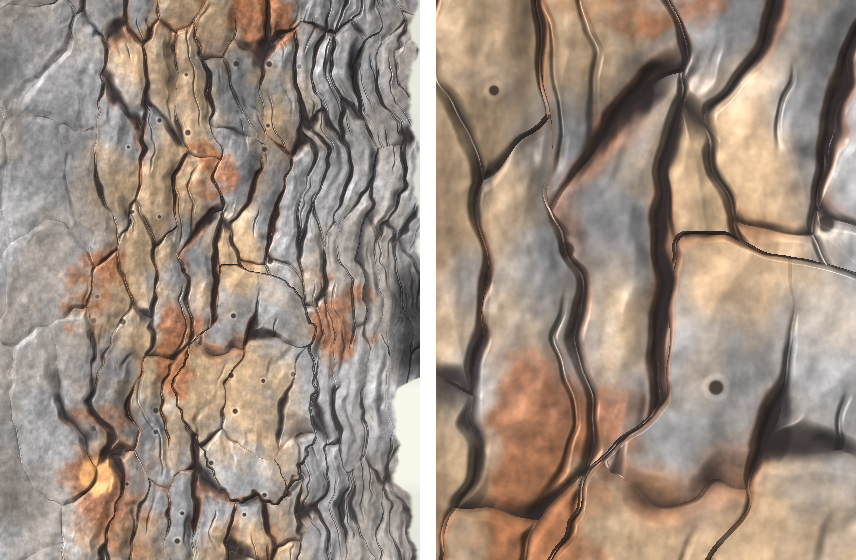
Left, the full canvas; right, a detail of the centre.
A Shadertoy shader for this texture:

```glsl
// Weathered pine bark: wavy vertical ridges, flat plates, rusty hollows and a bright gap at the right.

struct Bark { float height; float edge; };

float hash(vec2 p) {
    vec3 q = fract(vec3(p.xyx) * 0.1031);
    q += dot(q, q.yzx + 33.33);
    return fract((q.x + q.y) * q.z);
}

float noise(vec2 p) {
    vec2 i = floor(p), f = fract(p);
    f = f * f * (3.0 - 2.0 * f);
    return mix(mix(hash(i), hash(i + vec2(1, 0)), f.x),
               mix(hash(i + vec2(0, 1)), hash(i + vec2(1, 1)), f.x), f.y);
}

float fbm(vec2 p) {
    float sum = 0.0, amp = 0.53;
    for (int i = 0; i < 4; i++) {
        sum += amp * noise(p);
        p = mat2(1.6, 1.2, -1.2, 1.6) * p + 11.7;
        amp *= 0.5;
    }
    return sum;
}

// Irregular cells: x is the distance to the seam, y a random value per cell
vec2 cells(vec2 q) {
    vec2 i = floor(q), f = fract(q);
    float near = 9.0, second = 9.0, id = 0.0;
    for (int y = -1; y <= 1; y++)
    for (int x = -1; x <= 1; x++) {
        vec2 g = vec2(x, y);
        vec2 r = g + 0.1 + 0.8 * vec2(hash(i + g), hash(i + g + 57.0)) - f;
        float d = length(r * vec2(1.0, 1.1));
        if (d < near) { second = near; near = d; id = hash(i + g + 91.0); }
        else second = min(second, d);
    }
    return vec2(second - near, id);
}

Bark bark(vec2 p) {
    float left = 1.0 - smoothstep(0.06, 0.19, p.x + 0.14 * (noise(p * 7.0) - 0.5));
    float right = smoothstep(0.48, 0.6, p.x);

    // Bend the grain, then make ridges wide at the left and narrow at the right
    vec2 w = p;
    w.x += 0.05 * (noise(p * vec2(5, 7)) - 0.5) + 0.022 * (noise(p * vec2(16, 22)) - 0.5);
    w.y += 0.1 * (noise(p * vec2(11, 5) + 7.0) - 0.5);
    w += 0.008 * (vec2(noise(p * 60.0), noise(p * 60.0 + 31.0)) - 0.5);
    vec2 q = vec2(8.0 * w.x + 9.0 * max(w.x - 0.14, 0.0) + 9.0 * max(w.x - 0.53, 0.0), w.y * 5.2);

    // Broad flat plates in the lower middle
    vec2 o = w - vec2(0.46, 0.31);
    float plate = 1.0 - length((o + vec2(0.15 * o.y, 0)) / vec2(0.115, 0.21))
                + 0.7 * (fbm(p * 11.0) - 0.5);
    bool onPlate = plate > 0.0;
    if (onPlate) q = w * vec2(9.5, 5.2) + 20.0;

    // Seams open and close along their length
    vec2 c = cells(q);
    float edge = c.x + 0.3 * (noise(p * vec2(19, 12) + 70.0) - 0.36) + 0.08 * (noise(p * 50.0) - 0.5);
    if (onPlate) edge = min(edge + 0.07, 5.0 * plate);
    float dome = 0.6 * smoothstep(-0.02, 0.16, edge) + 0.4 * smoothstep(0.0, 0.8, c.x);
    float flute = noise(q * vec2(3.6, 1.5) + c.y * 30.0);
    float split = 1.0 - smoothstep(0.0, 0.1, abs(noise(q * vec2(2.6, 1.3) + c.y * 17.0) - 0.5));
    split *= smoothstep(0.42, 0.65, noise(p * vec2(22, 15) + 3.0));
    float h = dome * (0.6 + 0.5 * c.y + (onPlate ? 0.2 : 0.0));
    h += (onPlate ? 0.14 : 0.28 + 0.12 * right) * (flute - 0.5) - 0.2 * split;
    h += (onPlate ? 0.16 : 0.38) * (fbm(p * vec2(30, 17) + 15.0) - 0.5);

    // Smoother swellings at the left
    h = mix(h, 0.15 * h + 1.2 * fbm(p * vec2(11, 8)), 0.8 * left);
    h += 0.09 * (fbm(p * vec2(70, 50)) - 0.5);
    return Bark(h, edge + 0.22 * left - 0.08 * split * (1.0 - left));
}

// Small round bore holes: x is the dark pit, y the paler rim
vec2 holes(vec2 p) {
    vec2 g = p / 0.05, i = floor(g);
    vec2 r = fract(g) - 0.25 - 0.5 * vec2(hash(i + 5.0), hash(i + 8.0));
    float d = length(r), size = 0.06 + 0.07 * hash(i + 2.0);
    return step(0.78, hash(i)) * vec2(1.0 - smoothstep(size * 0.6, size, d),
                                      1.0 - smoothstep(0.0, 0.06, abs(d - size * 1.3)));
}

void mainImage(out vec4 fragColor, in vec2 fragCoord) {
    vec2 p = fragCoord / iResolution.y;
    Bark b = bark(p);
    float e = 0.0022;
    vec2 slope = vec2(bark(p + vec2(e, 0)).height, bark(p + vec2(0, e)).height) - b.height;
    vec3 n = normalize(vec3(-slope / e * 0.017, 1.0));

    // Cast shadow towards the upper left light
    float shadow = 0.0;
    for (int i = 1; i <= 3; i++) {
        float s = float(i);
        shadow = max(shadow, bark(p + vec2(-0.0055, 0.0045) * s).height - b.height - 0.1 * s);
    }
    shadow = smoothstep(0.0, 0.45, shadow);

    // Grey and tan weathering
    float middle = smoothstep(0.1, 0.24, p.x) * (1.0 - smoothstep(0.46, 0.62, p.x));
    float patches = fbm(p * vec2(9, 7) + 4.0), grain = fbm(p * 110.0);
    float warm = smoothstep(0.34, 0.66, fbm(p * vec2(12, 9) + 19.0)) * (0.25 + 0.75 * middle);
    vec3 color = mix(vec3(0.56, 0.555, 0.56), vec3(0.7, 0.59, 0.47), warm);
    color *= (0.6 + 0.8 * patches) * (0.8 + 0.4 * grain);

    // Rust around a few wounds and inside seams
    vec3 wounds[6] = vec3[6](vec3(0.16, 0.47, 0.065), vec3(0.19, 0.12, 0.1), vec3(0.31, 0.38, 0.05),
                             vec3(0.48, 0.97, 0.06), vec3(0.59, 0.43, 0.06), vec3(0.38, 0.68, 0.04));
    float rust = 0.0, ragged = 0.13 * (fbm(p * 19.0) - 0.5);
    for (int i = 0; i < 6; i++) {
        float d = length((p - wounds[i].xy) * vec2(1.0, 0.65)) + ragged;
        rust = max(rust, 1.0 - smoothstep(0.4 * wounds[i].z, wounds[i].z, d));
    }
    float seam = (1.0 - smoothstep(0.06, 0.26, b.edge)) * smoothstep(0.48, 0.68, noise(p * 12.0 + 40.0));
    rust = max(0.75 * rust, 0.55 * seam * (0.15 + 0.85 * middle));
    color = mix(color, vec3(0.6, 0.36, 0.23) * (0.6 + 0.8 * grain), rust);
    float fresh = 1.0 - smoothstep(0.027, 0.035, length((p - vec2(0.18, 0.15)) * vec2(1.0, 0.7)) + 0.4 * ragged);
    color = mix(color, vec3(0.88, 0.64, 0.42) * (0.8 + 0.4 * grain), fresh);

    // Light, seams, holes and pale sheen
    color *= 0.4 + 0.88 * max(dot(n, normalize(vec3(-0.5, 0.5, 0.8))), 0.0);
    color *= 1.0 - vec3(0.56, 0.55, 0.52) * shadow;
    color = mix(vec3(0.17, 0.145, 0.15), color, 0.12 + 0.88 * smoothstep(-0.05, 0.12, b.edge));
    vec2 hole = holes(p) * middle;
    color = mix(color * (1.0 + 0.15 * hole.y), vec3(0.19, 0.15, 0.13), 0.8 * hole.x);
    float sheen = pow(max(dot(n, normalize(vec3(-0.35, 0.4, 0.85))), 0.0), 14.0);
    color += vec3(0.27, 0.26, 0.25) * sheen * smoothstep(0.42, 0.65, fbm(p * vec2(17, 11) + 60.0));

    // Haze on the lower right, dark recess and glaring background at the rim
    color = mix(color, vec3(0.74, 0.72, 0.7), 0.14 * smoothstep(0.45, 0.7, p.x) * (1.0 - smoothstep(0.4, 0.8, p.y)));
    float recess = smoothstep(0.68, 0.72, p.x) * smoothstep(0.3, 0.36, p.y) * (1.0 - smoothstep(0.48, 0.55, p.y));
    color *= 1.0 - 0.6 * recess;
    float gap = smoothstep(0.11, 0.15, p.y) * (1.0 - smoothstep(0.3, 0.34, p.y));
    float rim = 0.737 - 0.035 * gap + 0.05 * recess + 0.04 * (fbm(vec2(p.y * 22.0, 3.0)) - 0.5);
    float sky = smoothstep(rim - 0.004, rim + 0.006, p.x);
    color = mix(color, vec3(0.97, 0.97, 0.92) - 0.15 * (1.0 - gap) * patches, sky);
    color = 0.03 + 0.97 * color;
    fragColor = vec4(clamp(color, 0.0, 1.0), 1.0);
}
```
